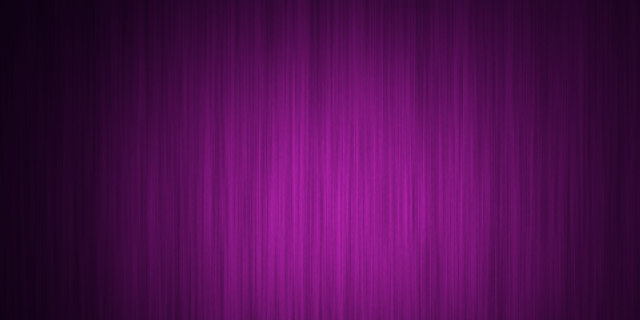
This background is drawn by a WebGL 2 fragment shader. Its source:

```glsl
#version 300 es
precision highp float;

uniform vec2 u_resolution;
out vec4 fragColor;

float hash(vec2 cell) {
    vec3 q = fract(vec3(cell.xyx) * vec3(0.1031, 0.1030, 0.0973));
    q += dot(q, q.yzx + 33.33);
    return fract((q.x + q.y) * q.z);
}

// Smooth value noise in the range -1 to 1
float signedNoise(vec2 p) {
    vec2 cell = floor(p);
    vec2 f = fract(p);
    f = f * f * (3.0 - 2.0 * f);
    float low = mix(hash(cell), hash(cell + vec2(1.0, 0.0)), f.x);
    float high = mix(hash(cell + vec2(0.0, 1.0)), hash(cell + 1.0), f.x);
    return 2.0 * mix(low, high, f.y) - 1.0;
}

// Layers of vertical fibres, from soft bands to crisp thin strands
float fibres(vec2 p) {
    float sum = 0.0;
    vec2 frequency = vec2(15.0, 0.4);
    float weight = 0.042;
    for (int layer = 0; layer < 5; layer++) {
        sum += weight * signedNoise(p * frequency + 17.3 * float(layer));
        frequency *= vec2(2.0, 1.9);
        weight *= 1.26;
    }
    return sum;
}

float glow(vec2 p, vec2 center, vec2 radius) {
    vec2 d = (p - center) / radius;
    return exp(-dot(d, d));
}

// Violet shadows rising to magenta highlights
vec3 purpleTone(float level) {
    float green = level * (0.13 + 0.09 * level);
    return vec3(level, green, 0.025 + 0.92 * level);
}

void main() {
    vec2 p = gl_FragCoord.xy / u_resolution.y;
    p.x += 1.0 - 0.5 * u_resolution.x / u_resolution.y;

    // Wide light below the middle, with a faint lift on the right
    float light = 0.04 + 0.57 * glow(p, vec2(1.07, 0.36), vec2(0.66, 0.62));
    light += 0.045 * smoothstep(1.2, 1.7, p.x);

    // Brushed strands and a fine woven grain
    float grain = 0.03 * signedNoise(p * vec2(230.0, 110.0));
    float level = light * (1.0 + fibres(p) + grain);

    fragColor = vec4(clamp(purpleTone(level), 0.0, 1.0), 1.0);
}
```
